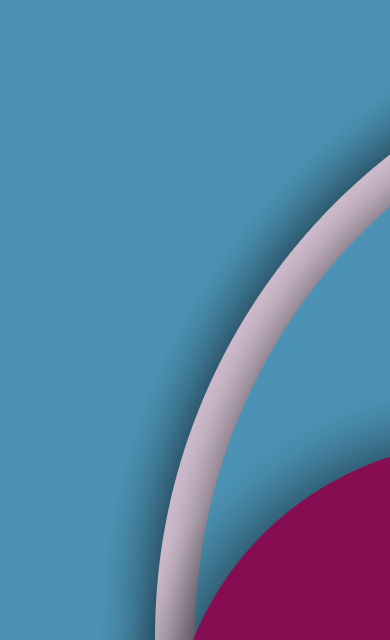
A WebGL 2 fragment shader for this background:

```glsl
#version 300 es
precision highp float;

uniform vec2 u_resolution;
out vec4 fragColor;

// Discs: centre x, centre y, radius, in canvas heights
#define RIM_DISC vec3(1.2005, 0.0044, 0.9583)
#define INNER_DISC vec3(1.2005, 0.0044, 0.8958)
#define FRONT_DISC vec3(0.7605, -0.185, 0.4948)

// Shadows: blur reach in canvas heights, opacity
#define RIM_SHADOW vec2(0.098, 0.80)
#define INNER_SHADOW vec2(0.066, 0.56)
#define FRONT_SHADOW vec2(0.112, 0.70)

#define BLUE vec3(0.294, 0.573, 0.704)
#define PINK vec3(0.800, 0.725, 0.790)
#define MAGENTA vec3(0.525, 0.052, 0.318)
#define SHADE vec3(0.015, 0.030, 0.040)

float discDistance(vec2 p, vec3 disc) {
    return length(p - disc.xy) - disc.z;
}

// Lays a flat disc over the backdrop, with a soft shadow around it
vec3 layDisc(vec3 backdrop, vec2 p, vec3 disc, vec2 shadow, vec3 color) {
    float d = discDistance(p, disc);
    float pixel = 1.0 / u_resolution.y;
    float dark = shadow.y * (1.0 - smoothstep(-shadow.x, shadow.x, d));
    float cover = clamp(0.5 - d / pixel, 0.0, 1.0);
    return mix(mix(backdrop, SHADE, dark), color, cover);
}

void main() {
    vec2 p = gl_FragCoord.xy / u_resolution.y;

    // Stack from back to front
    vec3 color = BLUE;
    color = layDisc(color, p, RIM_DISC, RIM_SHADOW, PINK);
    color = layDisc(color, p, INNER_DISC, INNER_SHADOW, BLUE);
    color = layDisc(color, p, FRONT_DISC, FRONT_SHADOW, MAGENTA);

    fragColor = vec4(color, 1.0);
}
```
